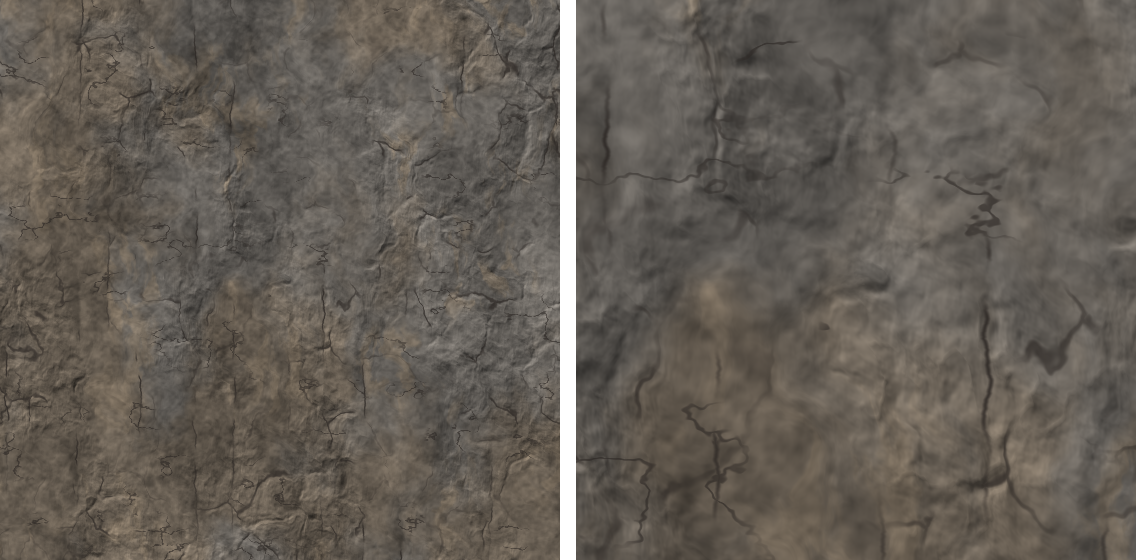
Left, the full canvas; right, a detail of the centre.
A three.js fragment shader for this texture:

```glsl
varying vec2 vUv;

const vec3 WARM_ROCK = vec3(0.408, 0.370, 0.324);
const vec3 COOL_ROCK = vec3(0.382, 0.367, 0.348);
const vec3 OCHRE = vec3(0.490, 0.437, 0.370);
const vec3 CRACK_COLOR = vec3(0.175, 0.155, 0.143);
const vec2 PLATE_SCALE = vec2(15.0, 11.0);
const vec2 RELIEF_SCALE = vec2(17.0, 12.0);
const vec2 CHIP_SCALE = vec2(36.0, 30.0);
const vec2 STREAK_SCALE = vec2(50.0, 20.0);
const vec2 LIGHT_STEP = vec2(-0.0014, 0.0026);
const float WARP = 0.075;
const float RELIEF = 2.1;
const float PLATE_TONE = 0.15;
const float GRAIN_SCALE = 165.0;
const float GRAIN = 0.17;
const float MOTTLE = 0.42;
const float FRACTURES = 13.0;
const float FRACTURE_WIDTH = 0.0024;
const float SHADOW_WIDTH = 0.020;

float hash(vec2 p) {
  return fract(sin(dot(p, vec2(127.1, 311.7))) * 43758.5453);
}

float noise(vec2 p) {
  vec2 i = floor(p);
  vec2 f = fract(p);
  f = f * f * (3.0 - 2.0 * f);
  float low = mix(hash(i), hash(i + vec2(1.0, 0.0)), f.x);
  float high = mix(hash(i + vec2(0.0, 1.0)), hash(i + 1.0), f.x);
  return mix(low, high, f.y);
}

float fbm(vec2 p) {
  float sum = 0.0;
  float amplitude = 0.5;
  for (int i = 0; i < 5; i++) {
    sum += amplitude * noise(p);
    p = mat2(0.96, 0.28, -0.28, 0.96) * p * 2.03 + 11.3;
    amplitude *= 0.5;
  }
  return sum;
}

// Bent coordinates give plates and ledges their ragged outlines
vec2 warp(vec2 p) {
  return p + WARP * (vec2(fbm(p * 13.0), fbm(p * 13.0 + 31.7)) - 0.5);
}

// x: distance to the plate border, y: random value of the plate
vec2 plates(vec2 p) {
  vec2 cell = floor(p);
  float nearest = 9.0;
  float second = 9.0;
  float id = 0.0;
  for (int y = -1; y <= 1; y++) {
    for (int x = -1; x <= 1; x++) {
      vec2 c = cell + vec2(float(x), float(y));
      float d = length(c + vec2(hash(c), hash(c + 57.3)) - p);
      if (d < nearest) {
        second = nearest;
        nearest = d;
        id = hash(c + 19.1);
      } else {
        second = min(second, d);
      }
    }
  }
  return vec2(second - nearest, id);
}

// Share of broken, craggy rock as opposed to smooth faces
float ruggedness(vec2 p) {
  return smoothstep(0.38, 0.62, fbm(p * vec2(8.0, 6.0) + 8.4));
}

float height(vec2 p, float rugged) {
  vec2 w = warp(p);
  vec2 plate = plates(w * PLATE_SCALE);
  float ridge = 1.0 - abs(2.0 * fbm(mix(p, w, 0.4) * CHIP_SCALE) - 1.0);
  float bevel = smoothstep(0.0, 0.22, plate.x) * (0.3 + plate.y);
  return 0.26 * fbm(w * RELIEF_SCALE)
    + mix(0.045, 0.125, rugged) * ridge
    + mix(0.008, 0.045, rugged) * bevel;
}

// x: thin crack core, y: soft shadow on its left side
vec2 fractures(vec2 p) {
  vec2 result = vec2(0.0);
  for (float i = 0.0; i < FRACTURES; i++) {
    float seed = i * 7.31;
    float center = (i + 0.1 + 0.8 * hash(vec2(seed, 2.0))) / FRACTURES;
    float bend = 0.016 * (noise(vec2(seed, p.y * 7.0)) - 0.5)
      + 0.012 * (fbm(vec2(seed, p.y * 50.0)) - 0.5);
    float d = p.x - center - bend;
    float reach = smoothstep(0.58, 0.78, noise(vec2(seed + 3.7, p.y * 6.5)));
    float gaps = smoothstep(0.35, 0.7, noise(vec2(seed + 5.1, p.y * 38.0)));
    float core = 1.0 - smoothstep(0.0, FRACTURE_WIDTH, abs(d));
    float shade = exp(-abs(d) / SHADOW_WIDTH) * (1.0 - smoothstep(-0.004, 0.006, d));
    shade *= smoothstep(0.25, 0.65, fbm(p * 32.0 + seed));
    result = max(result, reach * vec2(core * gaps, shade));
  }
  return result;
}

void main() {
  vec2 w = warp(vUv);
  vec2 plate = plates(w * PLATE_SCALE);
  float rugged = ruggedness(vUv);

  // Mineral colour: warm and cool areas, tan vertical streaks
  float coolness = fbm(w * vec2(7.0, 5.0) + 3.1) + 0.13 * (vUv.x + vUv.y - 1.0);
  vec3 color = mix(WARM_ROCK, COOL_ROCK, smoothstep(0.34, 0.62, coolness));
  float streaks = smoothstep(0.44, 0.66, fbm(w * STREAK_SCALE));
  float patches = smoothstep(0.44, 0.62, fbm(w * vec2(10.0, 6.0) + 23.9));
  color = mix(color, OCHRE, 0.65 * streaks * patches);

  // Stains, plate tones, mottling and grain
  float tone = 1.0 + 0.52 * (fbm(w * vec2(9.0, 4.5) + 41.0) - 0.48);
  tone += PLATE_TONE * (plate.y - 0.5) * smoothstep(0.0, 0.12, plate.x);
  tone += MOTTLE * (fbm(w * vec2(48.0, 40.0) + 5.7) - 0.485);
  tone += GRAIN * (noise(vUv * GRAIN_SCALE) + noise(vUv * GRAIN_SCALE * 0.53) - 1.0);

  // Light from the upper left
  float slope = height(vUv, rugged) - height(vUv + LIGHT_STEP, rugged);
  tone += clamp(slope * RELIEF * mix(2.2, 4.0, rugged), -0.36, 0.34);
  color *= tone;

  // Broken plate joints, hairline cracks and vertical fractures
  float jointMask = smoothstep(0.52, 0.76, noise(w * 34.0 + 6.2)) * mix(0.2, 0.65, rugged);
  float joint = (1.0 - smoothstep(0.01, 0.07, plate.x)) * jointMask;
  float vein = abs(fbm(vUv * vec2(15.0, 24.0) + 61.0) - 0.5);
  float hairMask = smoothstep(0.55, 0.8, noise(vUv * 21.0 + 9.6));
  float hairline = 0.6 * hairMask * (1.0 - smoothstep(0.004, 0.022, vein));
  vec2 fracture = fractures(vUv);
  color *= 1.0 - 0.28 * fracture.y;
  color = mix(color, CRACK_COLOR, max(max(joint, hairline), 0.8 * fracture.x));

  gl_FragColor = vec4(color, 1.0);
}
```
